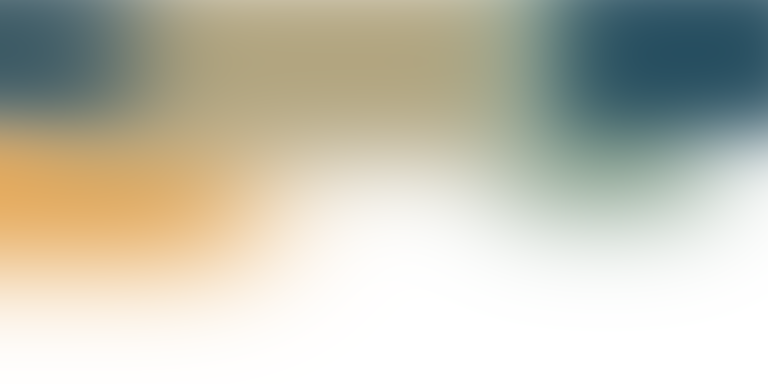
A Shadertoy shader for this background:

```glsl
// Draws a blurred backdrop: slate, tan and navy along the top, amber and sage glows melting into white.

// Colours
const vec3 WHITE = vec3(1.0);
const vec3 AMBER = vec3(0.898, 0.640, 0.302);
const vec3 TAN   = vec3(0.690, 0.639, 0.490);
const vec3 SAGE  = vec3(0.530, 0.631, 0.549);
const vec3 SLATE = vec3(0.227, 0.345, 0.388);
const vec3 NAVY  = vec3(0.141, 0.298, 0.369);

// Boxes as (left, bottom, right, top) on a 2 x 1 canvas; FAR leaves a side open
const float FAR = 9.0;
const vec4 AMBER_BOX = vec4(-FAR, 0.310, 0.656, 0.740);
const vec4 TAN_BOX   = vec4(0.104, 0.586, 1.458, 1.110);
const vec4 SAGE_BOX  = vec4(1.328, 0.440, 1.836, FAR);
const vec4 SLATE_BOX = vec4(-FAR, 0.688, 0.339, FAR);
const vec4 NAVY_BOX  = vec4(1.458, 0.654, 2.160, FAR);

// Blur radius of each box, across and up
const vec2 AMBER_BLUR = vec2(0.170, 0.130);
const vec2 TAN_BLUR   = vec2(0.140, 0.115);
const vec2 SAGE_BLUR  = vec2(0.143, 0.117);
const vec2 SLATE_BLUR = vec2(0.130, 0.075);
const vec2 NAVY_BLUR  = vec2(0.109, 0.086);

// Pale haze along the upper rim
const float HAZE_EDGE = 1.104;
const float HAZE_BLUR = 0.094;

// Gaussian-blurred step (tanh fit of the normal distribution)
vec2 blurredStep(vec2 z) {
    z = clamp(z, -4.0, 4.0);
    return 0.5 + 0.5 * tanh(z * (0.798 + 0.0357 * z * z));
}

// Coverage of a Gaussian-blurred rectangle
float softBox(vec2 p, vec4 box, vec2 blur) {
    vec2 cover = blurredStep((p - box.xy) / blur) - blurredStep((p - box.zw) / blur);
    return cover.x * cover.y;
}

void mainImage(out vec4 fragColor, in vec2 fragCoord) {
    vec2 p = fragCoord / iResolution.xy * vec2(2.0, 1.0);

    // Warm glow and band first, cool corners on top
    vec3 color = mix(WHITE, AMBER, softBox(p, AMBER_BOX, AMBER_BLUR));
    color = mix(color, TAN, softBox(p, TAN_BOX, TAN_BLUR));
    color = mix(color, SAGE, softBox(p, SAGE_BOX, SAGE_BLUR));
    color = mix(color, SLATE, softBox(p, SLATE_BOX, SLATE_BLUR));
    color = mix(color, NAVY, softBox(p, NAVY_BOX, NAVY_BLUR));

    // Upper haze
    float haze = blurredStep(vec2((p.y - HAZE_EDGE) / HAZE_BLUR)).x;
    fragColor = vec4(mix(color, WHITE, haze), 1.0);
}
```
